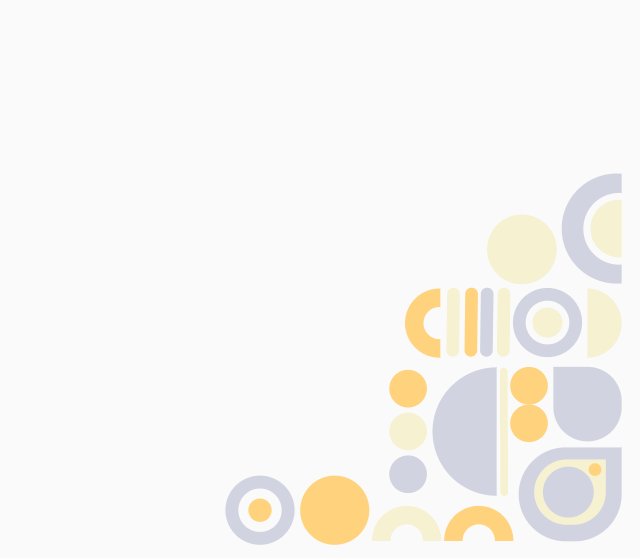
This background is drawn by a Shadertoy shader. Its source:

```glsl
// Pastel geometric tiles (discs, rings, arches, bars, drops) in the lower right of a pale page.

#define PAGE     vec2(768.0, 669.0)
#define PAPER    vec3(0.982)
#define LAVENDER vec3(0.82, 0.83, 0.88)
#define CREAM    vec3(0.96, 0.945, 0.82)
#define AMBER    vec3(1.0, 0.827, 0.49)
#define TILE_R   41.5
#define HOLE_R   19.3
#define DOT_R    22.6
#define BAR_R    7.6

float disc(vec2 p, vec2 center, float radius) {
    return length(p - center) - radius;
}

float ring(vec2 p, vec2 center, float outer, float inner) {
    float dist = length(p - center);
    return max(dist - outer, inner - dist);
}

float capsule(vec2 p, vec2 a, vec2 b, float radius) {
    vec2 ab = b - a;
    float t = clamp(dot(p - a, ab) / dot(ab, ab), 0.0, 1.0);
    return length(p - a - ab * t) - radius;
}

// Rounded box with one square corner, in the direction given by the signs of "corner"
float drop(vec2 p, vec2 center, vec2 halfSize, vec2 corner) {
    vec2 q = p - center;
    bool isSquare = q.x * corner.x > 0.0 && q.y * corner.y > 0.0;
    float radius = isSquare ? 0.0 : min(halfSize.x, halfSize.y);
    vec2 e = abs(q) - halfSize + radius;
    return length(max(e, 0.0)) + min(max(e.x, e.y), 0.0) - radius;
}

void paint(inout vec3 color, vec3 ink, float dist, float pixel) {
    color = mix(color, ink, clamp(0.5 - dist / pixel, 0.0, 1.0));
}

void mainImage(out vec4 fragColor, in vec2 fragCoord) {
    // Page units, measured down from the top left
    vec2 uv = fragCoord / iResolution.xy;
    vec2 p = vec2(uv.x, 1.0 - uv.y) * PAGE;
    float pixel = PAGE.y / iResolution.y;
    vec3 color = PAPER;

    // Top: cut target and large disc
    float rightCut = p.x - 746.0;
    float targetRing = max(disc(p, vec2(740.0, 274.0), 66.0), -disc(p, vec2(743.0, 274.3), 43.0));
    paint(color, LAVENDER, max(targetRing, rightCut), pixel);
    paint(color, CREAM, max(disc(p, vec2(743.0, 274.0), 34.5), rightCut), pixel);
    paint(color, CREAM, disc(p, vec2(626.3, 299.0), 41.8), pixel);

    // Second row: open arch, four bars, target, half disc
    float openArch = ring(p, vec2(527.5, 387.4), TILE_R, HOLE_R);
    paint(color, AMBER, max(openArch, p.x - 528.4), pixel);
    for (int i = 0; i < 4; i++) {
        float x = 544.2 + 20.2 * float(i);
        vec3 ink = i == 1 ? AMBER : (i == 2 ? LAVENDER : CREAM);
        float barX = i == 1 ? x + 1.5 : x;
        paint(color, ink, capsule(p, vec2(barX, 352.5), vec2(barX - 0.9, 420.0), BAR_R), pixel);
    }
    vec2 target = vec2(657.0, 386.7);
    paint(color, LAVENDER, ring(p, target, TILE_R, 26.2), pixel);
    paint(color, CREAM, disc(p, target, 18.0), pixel);
    paint(color, CREAM, max(disc(p, vec2(704.5, 387.4), TILE_R), 704.8 - p.x), pixel);

    // Stacked dots beside the large half disc
    for (int i = 0; i < 3; i++) {
        vec3 ink = i == 0 ? AMBER : (i == 1 ? CREAM : LAVENDER);
        paint(color, ink, disc(p, vec2(489.7, 466.0 + 51.3 * float(i)), DOT_R), pixel);
    }
    for (int i = 0; i < 2; i++) {
        paint(color, AMBER, disc(p, vec2(634.8, 462.5 + 45.0 * float(i)), DOT_R), pixel);
    }
    paint(color, LAVENDER, max(disc(p, vec2(596.0, 517.4), 77.0), p.x - 596.0), pixel);
    paint(color, CREAM, capsule(p, vec2(604.5, 445.5), vec2(605.0, 590.0), 4.6), pixel);

    // Drops with one square corner
    paint(color, LAVENDER, drop(p, vec2(705.0, 484.5), vec2(41.0, 44.7), vec2(-1.0)), pixel);
    vec2 upRight = vec2(1.0, -1.0);
    paint(color, LAVENDER, drop(p, vec2(684.2, 592.7), vec2(61.8, 56.3), upRight), pixel);
    paint(color, CREAM, drop(p, vec2(684.0, 590.0), vec2(43.0, 39.2), upRight), pixel);
    paint(color, LAVENDER, disc(p, vec2(682.0, 590.0), 30.5), pixel);
    paint(color, AMBER, disc(p, vec2(714.0, 563.0), 7.6), pixel);

    // Bottom row: target, disc, two arches
    vec2 lowTarget = vec2(312.0, 611.7);
    paint(color, LAVENDER, ring(p, lowTarget, TILE_R, 26.0), pixel);
    paint(color, AMBER, disc(p, lowTarget, 14.0), pixel);
    paint(color, AMBER, disc(p, vec2(401.7, 611.7), TILE_R), pixel);
    for (int i = 0; i < 2; i++) {
        float arch = ring(p, vec2(488.0 + 86.5 * float(i), 648.0), TILE_R, HOLE_R);
        paint(color, i == 0 ? CREAM : AMBER, max(arch, p.y - 648.6), pixel);
    }

    fragColor = vec4(color, 1.0);
}
```
